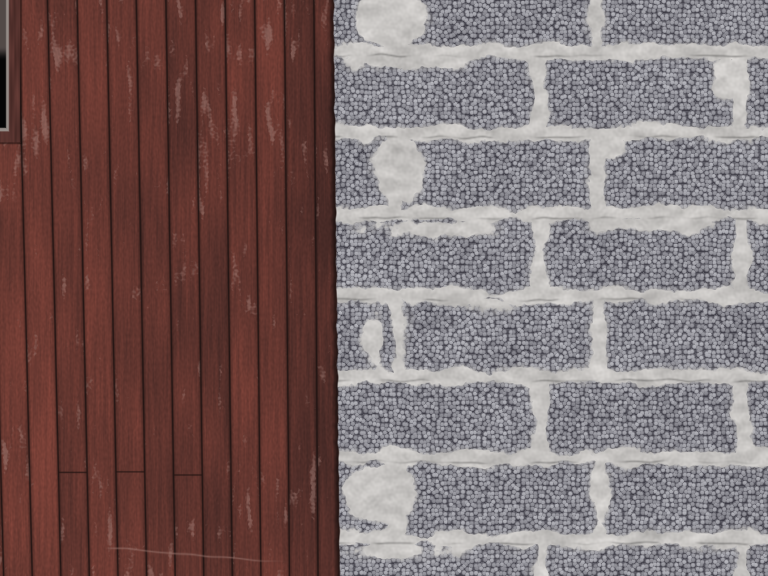
A Shadertoy shader for this texture:

```glsl
#define PLANK_WIDTH 0.0514
#define COURSE_HEIGHT 0.1411
#define BLOCK_LENGTH 0.349
#define BED_HALF 0.0125
#define PERPEND_HALF 0.0135
#define PEBBLE_SCALE 135.0
#define WOOD_RED vec3(0.46, 0.245, 0.21)
#define WOOD_DARK vec3(0.28, 0.165, 0.15)
#define WORN_PAINT vec3(0.60, 0.46, 0.43)
#define MORTAR vec3(0.775, 0.765, 0.755)
#define PEBBLE_DARK vec3(0.29, 0.285, 0.32)
#define PEBBLE_LIGHT vec3(0.68, 0.68, 0.705)

// Mortar smears: centre and radii
const vec4 SMEARS[11] = vec4[11](
    vec4(0.680, 0.969, 0.058, 0.055), vec4(0.700, 0.896, 0.100, 0.017),
    vec4(0.690, 0.705, 0.042, 0.062), vec4(0.755, 0.604, 0.095, 0.015),
    vec4(0.650, 0.410, 0.020, 0.042), vec4(0.665, 0.145, 0.065, 0.050),
    vec4(1.260, 0.860, 0.022, 0.040), vec4(1.130, 0.612, 0.100, 0.014),
    vec4(0.850, 0.474, 0.032, 0.018), vec4(1.060, 0.745, 0.024, 0.022),
    vec4(0.690, 0.045, 0.095, 0.014));

vec2 hash2(vec2 p) {
    vec3 q = fract(vec3(p.xyx) * vec3(0.1031, 0.1030, 0.0973));
    q += dot(q, q.yzx + 33.33);
    return fract((q.xx + q.yz) * q.zy);
}

float gradientNoise(vec2 p) {
    vec2 i = floor(p), f = fract(p);
    vec2 w = f * f * f * (f * (f * 6.0 - 15.0) + 10.0);
    vec2 o = vec2(0.0, 1.0);
    float a = dot(hash2(i) * 2.0 - 1.0, f);
    float b = dot(hash2(i + o.yx) * 2.0 - 1.0, f - o.yx);
    float c = dot(hash2(i + o.xy) * 2.0 - 1.0, f - o.xy);
    float d = dot(hash2(i + o.yy) * 2.0 - 1.0, f - o.yy);
    return 1.4 * mix(mix(a, b, w.x), mix(c, d, w.x), w.y);
}

// Coverage of a region whose signed distance is negative inside
float cover(float dist, float soft) {
    return 1.0 - smoothstep(-soft, soft, dist);
}

float boxDistance(vec2 p, vec2 low, vec2 high) {
    vec2 d = max(low - p, p - high);
    return max(d.x, d.y);
}

// Rounded clay grains with dark gaps
vec3 pebbles(vec2 p) {
    vec2 q = p * PEBBLE_SCALE, cell = floor(q);
    float nearest = 9.0, tone = 0.0, lit = 0.0;
    for (int j = -1; j <= 1; j++)
    for (int i = -1; i <= 1; i++) {
        vec2 id = cell + vec2(i, j);
        vec2 h = hash2(id);
        vec2 toGrain = q - id - 0.15 - 0.7 * h;
        float d = length(toGrain);
        if (d < nearest) { nearest = d; tone = hash2(id + 71.0).x; lit = toGrain.y; }
    }
    float body = 1.0 - smoothstep(0.25, 0.75, nearest);
    float light = body * (0.55 + 0.4 * tone) + 0.22 * lit + 0.06;
    light += 0.10 * gradientNoise(p * 9.0);
    return mix(PEBBLE_DARK, PEBBLE_LIGHT, clamp(light, -0.25, 1.1));
}

vec3 blockWall(vec2 p, float px) {
    float course = (0.910 - p.y + 0.005 * gradientNoise(vec2(p.x * 4.0, 3.0))) / COURSE_HEIGHT;
    float odd = mod(floor(course) + 1.0, 2.0);
    float rise = (floor(course + 0.5) - course) * COURSE_HEIGHT;
    float along = (p.x - mix(0.686, 0.934, odd) - 0.008 * (1.0 - p.y)) / BLOCK_LENGTH;
    float perpend = abs(fract(along + 0.5) - 0.5) * BLOCK_LENGTH - PERPEND_HALF;
    if (p.x < 0.62) perpend = 1.0;

    // Joints and smears share one ragged outline
    float dist = min(abs(rise) - BED_HALF, perpend);
    for (int i = 0; i < 11; i++) {
        vec4 s = SMEARS[i];
        dist = min(dist, (length((p - s.xy) / s.zw) - 1.0) * min(s.z, s.w));
    }
    float fine = gradientNoise(p * 150.0);
    dist += 0.013 * gradientNoise(p * 17.0) + 0.006 * gradientNoise(p * 48.0) + 0.003 * fine;

    vec3 stone = pebbles(p);
    stone = mix(stone, MORTAR * 0.9, 0.35 * cover(dist - 0.004, 0.006));
    float relief = gradientNoise(p * 40.0) - gradientNoise(p * 40.0 + vec2(0.0, -0.25));
    vec3 mortar = MORTAR * (1.0 + 0.05 * fine + 0.16 * relief + 0.08 * gradientNoise(p * 12.0));

    // Shadow line under the proud ridge of each bed joint
    float ridge = rise + 0.007 + 0.004 * gradientNoise(vec2(p.x * 28.0, floor(course + 0.5) * 7.0));
    float broken = smoothstep(-0.15, 0.25, gradientNoise(p * vec2(13.0, 5.0)));
    mortar *= 1.0 - 0.28 * broken * cover(abs(ridge) - 0.0012, 0.0012 + px);
    return mix(stone, mortar, cover(dist, 0.0015 + px * 0.5));
}

vec3 planks(vec2 p, float px) {
    float drop = 1.0 - p.y;
    float across = ((p.x - 0.026 * drop) / (1.0 - 0.0345 * drop) - 0.031) / PLANK_WIDTH;
    float id = floor(across);
    vec2 h = hash2(vec2(id + 20.0, 5.0));
    vec2 q = p + h * 9.0;

    // Painted grain, bleached patches and dark weathering
    float grain = gradientNoise(q * vec2(170.0, 7.0)) + 0.6 * gradientNoise(q * vec2(330.0, 22.0));
    float cloud = gradientNoise(q * vec2(9.0, 5.0));
    float tone = 0.66 + 0.28 * grain + 0.40 * cloud + 0.35 * (h.x - 0.5);
    tone -= 0.45 * smoothstep(0.43, 0.57, p.x);
    vec3 col = mix(WOOD_DARK, WOOD_RED, clamp(tone, 0.0, 1.15));
    float wear = gradientNoise(q * vec2(75.0, 18.0)) + 0.7 * gradientNoise(q * vec2(14.0, 6.0))
               + 0.3 * gradientNoise(q * 190.0) + 0.22 * smoothstep(0.5, 0.85, p.y);
    col = mix(col, WORN_PAINT, 0.55 * smoothstep(0.48, 0.95, wear));
    col *= 1.0 + 0.09 * gradientNoise(p * vec2(260.0, 140.0));

    // Seams, and butt joints on alternate boards
    float seam = abs(fract(across + 0.5) - 0.5) * PLANK_WIDTH;
    col *= 1.0 - 0.28 * cover(seam - 0.003, 0.004);
    col = mix(col, vec3(0.12, 0.075, 0.07), 0.85 * cover(seam - 0.0013, 0.0008 + px * 0.5));
    float butt = abs(p.y - 0.168 - 0.014 * h.y) - 0.0012;
    float hasButt = mod(id, 2.0) * step(0.5, id) * step(id, 5.5);
    col = mix(col, vec3(0.14, 0.08, 0.07), 0.8 * hasButt * cover(butt, px));

    // Pale scrape near the foot
    float scrape = abs(p.y - 0.049 + 0.08 * (p.x - 0.19) + 0.003 * gradientNoise(p * 20.0)) - 0.001;
    float span = smoothstep(0.18, 0.20, p.x) * (1.0 - smoothstep(0.42, 0.51, p.x));
    return mix(col, WORN_PAINT, 0.65 * span * cover(scrape, 0.0008 + px));
}

void mainImage(out vec4 fragColor, in vec2 fragCoord) {
    vec2 p = fragCoord / iResolution.y;
    float px = 1.0 / iResolution.y;
    vec3 wood = planks(p, px);

    // Window corner with frame, pale bead and dark pane
    float frame = boxDistance(p, vec2(-1.0, 0.752), vec2(0.036, 2.0));
    wood *= 1.0 - 0.45 * cover(abs(frame) - 0.002, 0.002);
    vec3 timber = WOOD_DARK * (1.15 + 0.3 * gradientNoise(p * vec2(180.0, 15.0)));
    wood = mix(wood, timber, cover(frame + 0.001, px));
    float bead = boxDistance(p, vec2(-1.0, 0.772), vec2(0.0155, 2.0));
    wood = mix(wood, vec3(0.58, 0.55, 0.53), cover(bead, px));
    float pane = boxDistance(p, vec2(-1.0, 0.778), vec2(0.0105, 2.0));
    vec3 glass = mix(vec3(0.025), vec3(0.32, 0.29, 0.28), smoothstep(0.895, 0.92, p.y));
    wood = mix(wood, glass, cover(pane, px));

    // Ragged wall edge casting a narrow shadow on the boards
    float edge = mix(0.590, 0.579, p.y) + 0.003 * gradientNoise(vec2(p.y * 45.0, 2.0));
    float side = edge - p.x;
    wood *= 1.0 - 0.55 * cover(side - 0.006, 0.006);
    fragColor = vec4(mix(wood, blockWall(p, px), cover(side, px)), 1.0);
}
```
